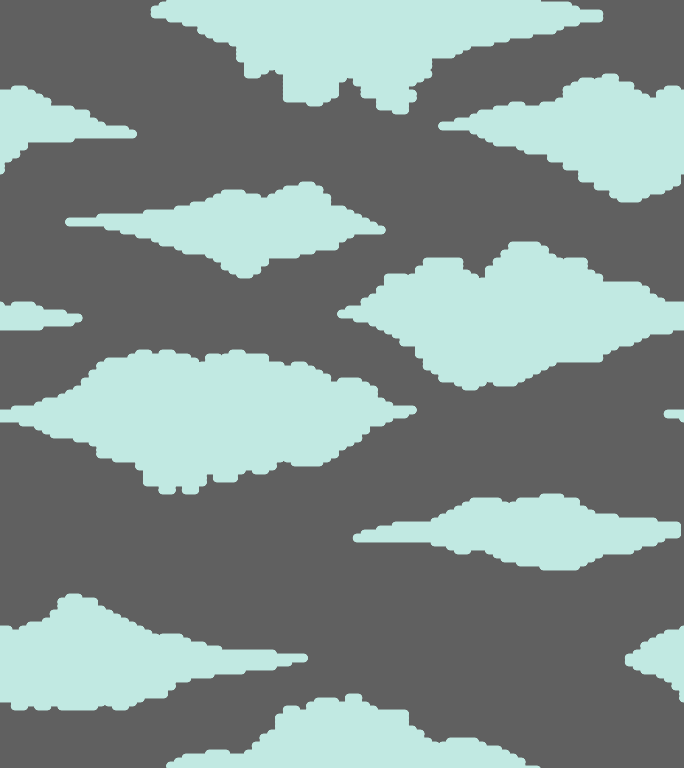
A WebGL 1 fragment shader for this pattern:

```glsl
precision highp float;
// Flat pale clouds with stepped, rounded edges drifting over a grey sky; tiles both ways.
uniform vec2 u_resolution;

const float TAU = 6.2831853;
const float CLOUDS = 7.0;
const vec2 CELLS = vec2(88.0, 192.0);   // steps of the outline per tile
const vec3 SKY = vec3(0.378);
const vec3 CLOUD = vec3(0.757, 0.914, 0.888);

// Layered sines with whole frequencies, so the sum wraps at the tile edges.
float layeredSines(vec2 p, vec2 frequency, float phase) {
  float sum = 0.0;
  float amplitude = 0.5;
  for (int k = 0; k < 4; k++) {
    float bend = sin(TAU * dot(p, vec2(3.0, -2.0)) + phase);
    sum += amplitude * sin(TAU * dot(p, floor(frequency)) + 1.4 * bend + phase);
    frequency *= vec2(1.9, -1.9);
    amplitude *= 0.6;
    phase += 2.1;
  }
  return sum;
}

// Cloud centres lie on a wrapping lattice, three columns over per row, eased by sines.
vec2 cloudCentre(float i) {
  float turn = TAU * i / CLOUDS;
  float x = 0.55 + 3.0 * i / CLOUDS - 0.07 * sin(turn);
  float y = -(i + 0.2 * sin(turn + 1.0)) / CLOUDS;
  return vec2(x, y);
}

// Positive inside a lens with thin tails, a flat crown and a narrower belly.
float cloudBody(vec2 d, vec2 halfSize, float skew, float roughness) {
  float x = d.x / halfSize.x;
  if (abs(x) > 1.0) return -1.0;
  x += skew * (1.0 - x * x);
  float bell = 0.5 + 0.5 * cos(0.5 * TAU * x);
  float profile = d.y > 0.0 ? pow(bell, 0.6) : 1.1 * pow(bell, 1.1);
  float tail = 0.0035;
  return halfSize.y * profile * (1.0 + roughness) + tail - abs(d.y);
}

// Largest body value of all clouds at a point of the tile.
float cloudField(vec2 p) {
  float roughness = 0.4 * layeredSines(p, vec2(4.0, 3.0), 0.7);
  p.x += 0.02 * layeredSines(p.yx, vec2(8.0, 2.0), 4.0);
  p.y += 0.006 * sin(TAU * (3.0 * p.x + 2.0 * p.y));
  float field = -1.0;
  for (float i = 0.0; i < CLOUDS; i++) {
    vec2 d = fract(p - cloudCentre(i) + 0.5) - 0.5;
    float size = 0.5 + 0.5 * cos(2.0 * TAU * i / CLOUDS);
    vec2 halfSize = mix(vec2(0.225, 0.037), vec2(0.325, 0.089), size);
    float skew = 0.28 * sin(2.3 * i + 0.6);
    field = max(field, cloudBody(d, halfSize, skew, roughness));
  }
  return field;
}

float capsule(vec2 d, float halfLength, float radius) {
  d.x = max(abs(d.x) - halfLength, 0.0);
  return length(d) - radius;
}

// Distance to the union of the short capsules placed in all filled cells.
float steppedDistance(vec2 p, float aspect) {
  vec2 cellSize = vec2(aspect, 1.0) / CELLS;
  vec2 home = floor(p * CELLS);
  float nearest = 1.0;
  for (int j = -1; j <= 1; j++) {
    for (int i = -1; i <= 1; i++) {
      vec2 centre = (home + vec2(float(i), float(j)) + 0.5) / CELLS;
      if (cloudField(centre) > 0.0) {
        vec2 d = (p - centre) * vec2(aspect, 1.0);
        nearest = min(nearest, capsule(d, 0.55 * cellSize.x, 1.12 * cellSize.y));
      }
    }
  }
  return nearest;
}

void main() {
  vec2 p = gl_FragCoord.xy / u_resolution;
  float edge = 0.4 / u_resolution.y;
  float d = steppedDistance(p, u_resolution.x / u_resolution.y);
  gl_FragColor = vec4(mix(CLOUD, SKY, smoothstep(-edge, edge, d)), 1.0);
}
```
